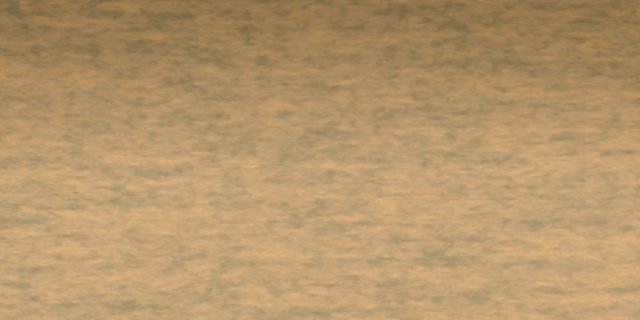
A Shadertoy shader for this texture:

```glsl
// Weathered tan wood-like surface, darker toward the top edge.
// Horizontally stretched value noise gives short fibres and warm streaks;
// rounder noise, softly thresholded, gives a dense grey-green mottling.

float hash(vec2 cell) {
    vec3 q = fract(cell.xyx * vec3(0.1031, 0.1030, 0.0973));
    q += dot(q, q.yzx + 33.33);
    return fract((q.x + q.y) * q.z);
}

float noise(vec2 p) {
    vec2 i = floor(p), f = fract(p);
    f = f * f * (3.0 - 2.0 * f);
    return mix(mix(hash(i), hash(i + vec2(1, 0)), f.x),
               mix(hash(i + vec2(0, 1)), hash(i + vec2(1, 1)), f.x), f.y);
}

// Noise centred on zero, three octaves, each turned a little to hide the lattice
float fbm(vec2 p) {
    float sum = 0.0, gain = 0.5;
    for (int i = 0; i < 3; i++) {
        sum += gain * (noise(p) - 0.5);
        p = mat2(1.9, 0.25, -0.25, 1.9) * p + vec2(17.3, 41.7);
        gain *= 0.7;
    }
    return sum;
}

void mainImage(out vec4 fragColor, in vec2 fragCoord) {
    vec2 p = fragCoord / iResolution.y;
    float across = fragCoord.x / iResolution.x - 0.5;

    // Soft shading: light below, brown at the top and its corners
    float shade = smoothstep(0.38, 1.08, p.y + 0.2 * across * across);
    vec3 color = mix(vec3(0.775, 0.647, 0.475), vec3(0.575, 0.462, 0.304), shade);

    // Slightly wavering horizontal grain
    vec2 g = p + vec2(0.0, 0.010 * (noise(p * vec2(5.0, 6.0)) - 0.5));
    float bands = noise(g * vec2(2.2, 44.0) + 7.0) - 0.5;
    float streaks = fbm(g * vec2(14.0, 54.0) + 31.0);
    float fibres = noise(g * vec2(38.0, 125.0) + 53.0) - 0.5;
    float specks = noise(p * vec2(115.0, 160.0) + 19.0) - 0.5;
    color *= 1.0 + 0.03 * bands + 0.04 * streaks + 0.06 * fibres + 0.055 * specks;

    // Warm orange streaks
    float warm = smoothstep(-0.12, 0.42, streaks + 0.25 * bands + 0.15 * fibres);
    color += warm * vec3(0.046, 0.016, -0.014);

    // Grey-green mottling, denser in loose patches and between the warm bands
    float patches = noise(p * vec2(4.0, 7.0) + 11.0) - 0.5;
    float spots = fbm(g * vec2(27.0, 46.0) + 71.0);
    float green = smoothstep(-0.14, 0.50,
        spots + 0.12 * patches - 0.22 * bands - 0.22 * streaks + 0.08 * specks);
    color -= green * vec3(0.108, 0.056, 0.038);

    // Faint short dark strokes
    float strokes = noise(g * vec2(9.0, 80.0) + 131.0);
    color *= 1.0 - 0.035 * smoothstep(0.55, 0.95, strokes);

    fragColor = vec4(color + vec3(0.010, 0.006, 0.006), 1.0);
}
```
